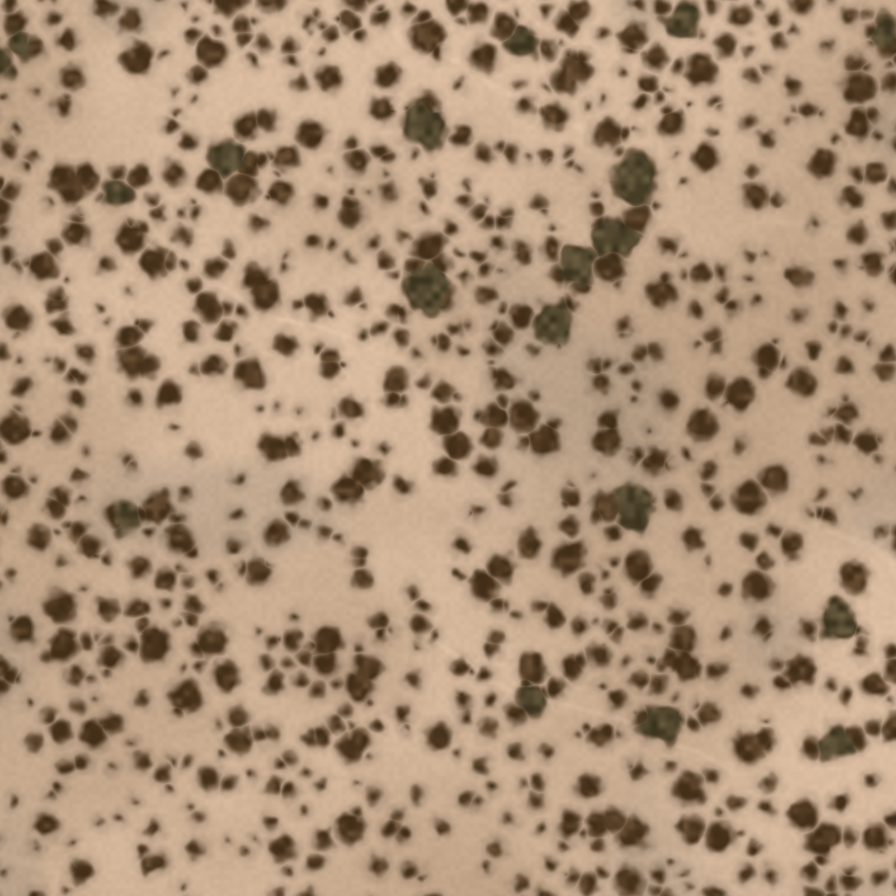
Reproduce this texture procedurally as a three.js fragment shader.

```glsl
// Arid ground seen from above, dotted with dark shrubs of three sizes.
// Each size is a jittered grid of ragged discs, merged as a distance field;
// soft edges, faint halos and mottled leaves are laid over pale sand.

varying vec2 vUv;

// Sine-free hash: two values in 0..1 per lattice point
vec2 hash2(vec2 p) {
  vec3 q = fract(vec3(p.xyx) * vec3(0.1031, 0.1030, 0.0973));
  q += dot(q, q.yzx + 33.33);
  return fract((q.xx + q.yz) * q.zy);
}

float noise(vec2 p) {
  vec2 i = floor(p);
  vec2 f = fract(p);
  f = f * f * (3.0 - 2.0 * f);
  float low = mix(hash2(i).x, hash2(i + vec2(1.0, 0.0)).x, f.x);
  float high = mix(hash2(i + vec2(0.0, 1.0)).x, hash2(i + 1.0).x, f.x);
  return mix(low, high, f.y);
}

float fbm(vec2 p) {
  float sum = 0.0;
  float amp = 0.5;
  for (int i = 0; i < 4; i++) {
    sum += amp * noise(p);
    p = p * 2.03 + 17.7;
    amp *= 0.5;
  }
  return sum;
}

// Signed distance to the nearest shrub of one size class
float shrubs(vec2 uv, float cells, float density, float rMin, float rMax, float seed) {
  vec2 home = floor(uv * cells);
  float nearest = 1.0;
  for (int y = -1; y <= 1; y++) {
    for (int x = -1; x <= 1; x++) {
      vec2 cell = home + vec2(float(x), float(y));
      vec2 center = (cell + hash2(cell + seed)) / cells;
      vec2 trait = hash2(cell + seed + 71.0);
      float clumping = mix(0.55, 1.45, noise(center * 8.0 + 5.0));
      float radius = mix(rMin, rMax, trait.y * trait.y);
      float dist = length(uv - center) - radius;
      if (trait.x < density * clumping) nearest = min(nearest, dist);
    }
  }
  return nearest;
}

// Sand with broad tints, fine grain and a few pale winding tracks
vec3 sand(vec2 uv) {
  float tint = fbm(uv * 4.0 + 3.0);
  vec3 color = mix(vec3(0.75, 0.635, 0.525), vec3(0.86, 0.74, 0.63), smoothstep(0.15, 0.7, tint));
  float bend = uv.y + 0.35 * uv.x + 0.16 * fbm(uv * 3.0 + 40.0);
  float track = 1.0 - smoothstep(0.001, 0.006, abs(fract(bend * 3.0) - 0.5) / 3.0);
  color += 0.025 * track * smoothstep(0.45, 0.65, noise(uv * 4.0 + 9.0));
  float ash = smoothstep(0.68, 0.9, noise(uv * 7.0 + 61.0));
  color = mix(color, vec3(0.62, 0.56, 0.48), 0.35 * ash);
  return color + 0.03 * (noise(uv * 190.0) - 0.5);
}

void main() {
  // Warp the plane so that the discs become lumpy
  vec2 lump = vec2(noise(vUv * 75.0), noise(vUv * 75.0 + 31.0)) - 0.5;
  vec2 uv = vUv + 0.007 * lump;
  float ragged = noise(vUv * 130.0 + 12.0) - 0.5;

  float small = shrubs(uv, 34.0, 0.45, 0.003, 0.009, 11.0);
  float medium = shrubs(uv, 25.0, 0.72, 0.008, 0.0185, 137.0);
  float large = shrubs(uv, 9.0, 0.28, 0.018, 0.031, 251.0);
  large += 0.014 * (noise(vUv * 60.0 + 50.0) - 0.5);
  float dist = min(small, min(medium, large)) + 0.004 * ragged;

  float halo = 1.0 - smoothstep(-0.002, 0.013, dist);
  float cover = 1.0 - smoothstep(-0.007, 0.0045, dist);

  // Leaves: brown in small shrubs, greener and more mottled in large ones
  float mottle = noise(vUv * 115.0 + 90.0);
  vec3 brown = mix(vec3(0.24, 0.16, 0.075), vec3(0.40, 0.30, 0.19), mottle * mottle);
  vec3 green = mix(vec3(0.21, 0.18, 0.10), vec3(0.40, 0.35, 0.24), mottle);
  vec3 leaves = mix(brown, green, 1.0 - smoothstep(-0.008, 0.004, large));

  vec3 color = sand(vUv) * (1.0 - 0.13 * halo);
  color = mix(color, leaves, 0.96 * cover);
  gl_FragColor = vec4(color, 1.0);
}
```
